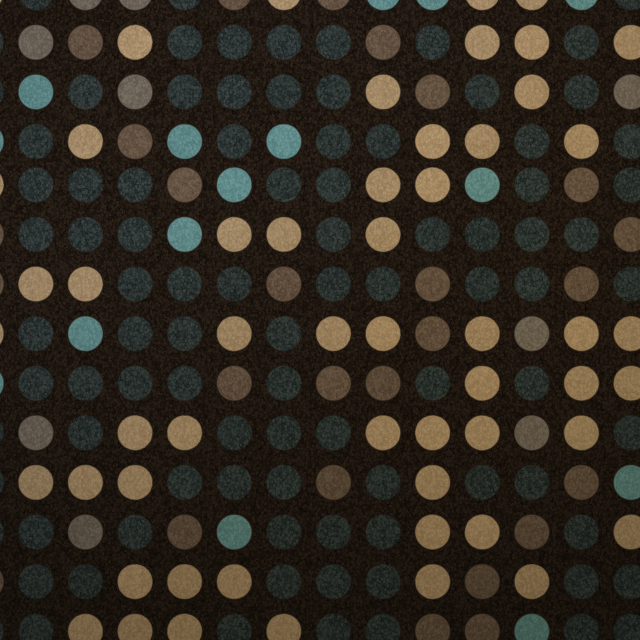
Give the GLSL for this pattern, as a WebGL 1 fragment shader.

```glsl
precision highp float;
// Dark tufted carpet with a regular grid of randomly coloured dots and one tight seam.
uniform vec2 u_resolution;

#define PITCH 0.0775
#define RADIUS 0.0272
#define FIRST_DOT vec2(0.056, 0.0137)
#define SEAM_Y 0.745
#define SEAM_CUT 0.0098
#define TUFTS vec2(270.0, 230.0)
#define GROUND vec3(0.122, 0.092, 0.067)
#define SLATE vec3(0.165, 0.195, 0.190)
#define SAND vec3(0.610, 0.515, 0.390)
#define BROWN vec3(0.365, 0.302, 0.245)
#define GREY vec3(0.410, 0.375, 0.335)
#define TEAL vec3(0.350, 0.505, 0.505)

float hash(vec2 p) {
  vec3 q = fract(vec3(p.xyx) * 0.1031);
  q += dot(q, q.yzx + 33.33);
  return fract((q.x + q.y) * q.z);
}

// Cellular noise: each tuft has its own shade and darkens away from its tip.
float tuftShade(vec2 p) {
  vec2 cell = floor(p);
  float nearest = 9.0;
  float tone = 0.5;
  for (int j = -1; j <= 1; j++) {
    for (int i = -1; i <= 1; i++) {
      vec2 id = cell + vec2(float(i), float(j));
      vec2 tip = id + vec2(hash(id + 17.0), hash(id + 71.0));
      float d = length(p - tip);
      if (d < nearest) {
        nearest = d;
        tone = hash(id + 131.0);
      }
    }
  }
  return 1.5 * (tone - 0.5) + 1.4 * (0.42 - nearest);
}

// Weighted random choice of dyed yarn.
vec3 dotColour(vec2 id) {
  float pick = hash(id + 211.0);
  if (pick < 0.46) return SLATE;
  if (pick < 0.71) return SAND;
  if (pick < 0.87) return BROWN;
  if (pick < 0.93) return GREY;
  return TEAL;
}

void main() {
  vec2 uv = gl_FragCoord.xy / u_resolution.y;
  float pixel = 1.0 / u_resolution.y;
  float pile = tuftShade(uv * TUFTS);

  // Dot grid, with the rows above the seam pulled down.
  vec2 p = uv - FIRST_DOT;
  p.y += SEAM_CUT * step(SEAM_Y, uv.y);
  vec2 id = floor(p / PITCH + 0.5);
  float edge = length(p - id * PITCH) - RADIUS + 0.0005 * pile;
  float inside = 1.0 - smoothstep(-pixel, pixel, edge);

  // Dyed dots over the ground, each dot slightly uneven in tone.
  vec3 dye = dotColour(id) * (0.97 + 0.06 * hash(id + 307.0));
  vec3 colour = mix(GROUND, dye, inside);

  // Pile grain is strongest on the slate dots and warm on the ground.
  float slate = inside * (1.0 - smoothstep(0.18, 0.28, dye.r));
  vec3 grainTint = mix(vec3(1.0, 0.88, 0.72), vec3(0.95, 1.0, 0.97), inside);
  colour += grainTint * pile * mix(0.045, 0.060, slate);

  // Soft overhead light fades and warms towards the bottom right.
  float light = mix(0.85, 1.06, smoothstep(-0.1, 0.8, uv.y));
  light *= 1.0 - 0.10 * smoothstep(0.35, 0.75, length(uv - vec2(0.5, 0.6)));
  float warmth = smoothstep(0.5, 1.4, uv.x + 1.0 - uv.y);
  colour *= light * mix(vec3(1.0), vec3(0.96, 0.93, 0.84), warmth);

  gl_FragColor = vec4(clamp(colour, 0.0, 1.0), 1.0);
}
```
